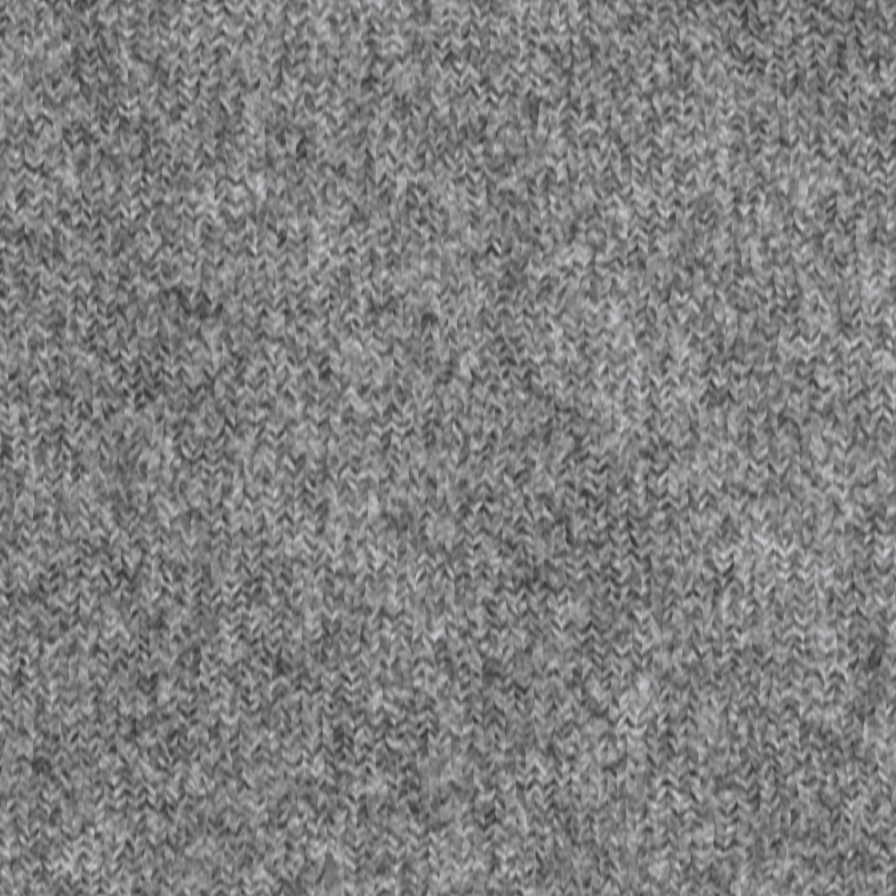
Write a three.js fragment shader that draws this texture.

```glsl
varying vec2 vUv;

const float TAU = 6.2831853;

// Tone of the heathered yarn
const float MEAN_TONE = 0.505;
const vec3 YARN_TINT = vec3(0.996, 0.998, 1.014);
const float DARKEST = 0.24;
const float LIGHTEST = 0.78;

// Knit layout, counted across the canvas
const float WALES = 44.0;
const float COURSES = 74.0;
const float LEG_ANGLE = 0.52;
const float LEG_RISE = 0.75;
const float WALE_WANDER = 0.35;

// Fibre grain: cells across and along a strand
const vec2 STRAND_CELLS = vec2(190.0, 98.0);
const vec2 FUZZ_CELLS = vec2(235.0, 190.0);

// Contrast of each layer
const float STRAND_CONTRAST = 0.175;
const float FUZZ_CONTRAST = 0.075;
const float STITCH_CONTRAST = 0.042;
const float GROOVE_CONTRAST = 0.018;
const float MOTTLE_CONTRAST = 0.045;
const float CLOUD_CONTRAST = 0.045;

float hash(vec2 p) {
  return fract(sin(dot(p, vec2(127.1, 311.7))) * 43758.5453);
}

// Smooth value noise from -1 to 1
float noise(vec2 p) {
  vec2 cell = floor(p);
  vec2 f = fract(p);
  f = f * f * (3.0 - 2.0 * f);
  float low = mix(hash(cell), hash(cell + vec2(1.0, 0.0)), f.x);
  float high = mix(hash(cell + vec2(0.0, 1.0)), hash(cell + vec2(1.0, 1.0)), f.x);
  return 2.0 * mix(low, high, f.y) - 1.0;
}

// Elongated grains that lean by an angle from the vertical
float strands(vec2 p, float lean, vec2 offset) {
  vec2 along = vec2(sin(lean), cos(lean));
  vec2 across = vec2(along.y, -along.x);
  return noise(vec2(dot(p, across), dot(p, along)) * STRAND_CELLS + offset);
}

// Broad uneven shading, slightly stretched upwards
float clouds(vec2 p) {
  float sum = 0.0;
  float weight = 0.65;
  for (int i = 0; i < 3; i++) {
    sum += weight * noise(p);
    p = p * 2.1 + vec2(17.3, 9.1);
    weight *= 0.6;
  }
  return sum;
}

void main() {
  vec2 uv = vUv;

  // Wandering wales; each holds a left and a right leg
  float wale = uv.x * WALES + WALE_WANDER * noise(uv * vec2(7.0, 11.0) + 31.0);
  float course = uv.y * COURSES + WALE_WANDER * noise(uv * vec2(13.0, 9.0) + 57.0);
  float fromCentre = abs(fract(wale) - 0.5) * 2.0;
  float rightLeg = smoothstep(-0.45, 0.45, sin(TAU * (wale - 0.5)));

  // Leaning fibres, blended at equal contrast where legs meet
  float leftGrain = strands(uv, -LEG_ANGLE, vec2(211.0, 83.0));
  float rightGrain = strands(uv, LEG_ANGLE, vec2(401.0, 167.0));
  float spread = length(vec2(rightLeg, 1.0 - rightLeg));
  float grain = mix(leftGrain, rightGrain, rightLeg) / spread;
  float fuzz = noise(uv * FUZZ_CELLS + 71.0);

  // V-shaped stitches and the grooves between wales
  float clarity = 1.0 + 0.7 * noise(uv * vec2(38.0, 30.0) + 5.0);
  float stitch = sin(TAU * (course - LEG_RISE * fromCentre)) * clarity;
  float groove = cos(TAU * wale) * clarity;

  // Uneven dye and wear
  float mottle = noise(uv * vec2(42.0, 34.0) + 113.0);
  float cloud = clouds(uv * vec2(6.0, 5.0) + 3.0);

  float tone = MEAN_TONE
    + STRAND_CONTRAST * grain
    + FUZZ_CONTRAST * fuzz
    + STITCH_CONTRAST * stitch
    - GROOVE_CONTRAST * groove
    + MOTTLE_CONTRAST * mottle
    + CLOUD_CONTRAST * cloud;

  gl_FragColor = vec4(clamp(tone, DARKEST, LIGHTEST) * YARN_TINT, 1.0);
}
```
